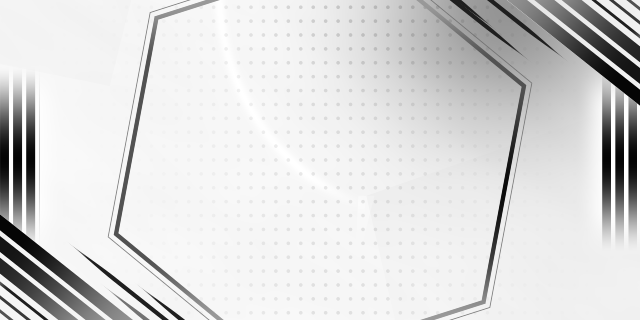
This background is drawn by a Shadertoy shader. Its source:

```glsl
#define PAPER 0.968
#define SHADE_DEPTH 0.37
#define SHADE_CENTER vec2(1.56, 0.96)
#define HEX_RADIUS 0.584
#define HEX_WIDTH 0.0135
#define OUTLINE_GAP 0.0225
#define DOT_PITCH vec2(0.0389, 0.0434)
#define DOT_RADIUS 0.0056
#define BAR_PITCH 0.041
#define BAND_PITCH 0.053
#define ALONG vec2(0.783, -0.622)
#define ACROSS vec2(0.622, 0.783)

float pixel;

// Antialiased coverage of the inside of a signed distance
float cover(float d) {
    return 1.0 - smoothstep(-0.6 * pixel, 0.6 * pixel, d);
}

vec2 gradientAt(vec2 cell) {
    float h = fract(sin(dot(cell, vec2(127.1, 311.7))) * 43758.5);
    return vec2(cos(6.2832 * h), sin(6.2832 * h));
}

float gradientNoise(vec2 p) {
    vec2 i = floor(p), f = fract(p);
    vec2 u = f * f * (3.0 - 2.0 * f), e = vec2(1.0, 0.0);
    float a = dot(gradientAt(i), f);
    float b = dot(gradientAt(i + e.xy), f - e.xy);
    float c = dot(gradientAt(i + e.yx), f - e.yx);
    float d = dot(gradientAt(i + e.xx), f - e.xx);
    return mix(mix(a, b, u.x), mix(c, d, u.x), u.y);
}

float hexagon(vec2 q) {
    vec3 sides = abs(vec3(dot(q, vec2(0.983, -0.184)),
                          dot(q, vec2(-0.304, 0.953)) * 1.01,
                          dot(q, vec2(0.636, 0.772))));
    return max(sides.x, max(sides.y, sides.z)) - HEX_RADIUS;
}

// Soft shadow, faint marbling, facets and a light arc
float backdrop(vec2 p) {
    vec2 s = p - SHADE_CENTER;
    float tone = PAPER - SHADE_DEPTH * exp(-dot(s, s) / 0.132);
    tone -= 0.025 * smoothstep(1.3, 1.8, p.x);
    tone += 0.012 * gradientNoise(p * vec2(3.0, 5.0) + 2.0);
    tone += 0.008 * gradientNoise(vec2(dot(p, ACROSS) * 14.0, dot(p, ALONG) * 3.0));

    vec2 f = p - vec2(1.145, 0.388);
    float wedge = cover(f.y - 0.35 * f.x) * cover(-f.x - 0.23 * f.y);
    tone -= 0.022 * wedge * exp(-2.5 * length(f));
    float ray = cover(abs(f.x - 0.15 * f.y) - 0.025 - 0.1 * f.y) * cover(f.y);
    tone += 0.015 * ray * smoothstep(-0.2, 0.0, f.y);
    tone -= 0.012 * cover(0.8 - 0.2 * p.x - p.y) * cover(p.x - 0.36 - 0.25 * (p.y - 0.8));

    float arc = length(p - vec2(1.405, 1.02)) - 0.719;
    float arcFade = smoothstep(0.3, 0.45, p.y) * cover(p.x - 1.14);
    return tone + 0.03 * arcFade * exp(-arc * arc / 0.0003);
}

// Diagonal line that starts as a sharp tip and widens
float streak(vec2 p, vec2 tip, float width) {
    float s = dot(p - tip, ALONG);
    float halfWidth = width * smoothstep(0.0, 0.2, s);
    return cover(abs(dot(p - tip, ACROSS)) - halfWidth) * smoothstep(0.0, 0.1, s);
}

void mainImage(out vec4 fragColor, in vec2 fragCoord) {
    pixel = 1.0 / iResolution.y;
    vec2 size = vec2(iResolution.x * pixel, 1.0);
    vec2 p = fragCoord * pixel;
    bool onLeft = p.x < 0.5 * size.x;
    vec2 m = onLeft ? p : size - p; // both corners share one frame
    float tone = backdrop(p);

    // Dot grid, strongest along the middle columns
    vec2 grid = (p - vec2(0.7065, 0.6302)) / DOT_PITCH;
    float dotShape = cover(length((fract(grid + 0.5) - 0.5) * DOT_PITCH) - DOT_RADIUS);
    float dotFade = exp(-pow((p.x - 1.06) / 0.42, 2.0));
    tone -= dotShape * dotFade * (0.09 + 0.05 * smoothstep(0.6, 1.0, p.y));

    // Hexagon frame and its thin outline
    vec2 q = p - 0.5 * size;
    float hex = hexagon(q);
    float frameTone = mix(0.04, 0.32, smoothstep(0.0, 0.35, length(q - vec2(0.58, -0.09))));
    frameTone += 0.28 * smoothstep(0.3, 0.5, abs(q.y));
    tone = mix(tone, frameTone, cover(abs(hex) - 0.5 * HEX_WIDTH));
    tone = mix(tone, 0.42, 0.8 * cover(abs(hex - OUTLINE_GAP) - 0.0014));

    // Upright bars in a white glow
    float rise = abs(p.y - 0.502);
    float glow = (1.0 - smoothstep(0.09, 0.2, m.x)) * (1.0 - smoothstep(0.15, 0.32, rise));
    tone = mix(tone, 1.0, glow);
    float barX = m.x - (onLeft ? 0.0 : 0.008);
    float bar = cover(abs(mod(barX, BAR_PITCH) - 0.014) - 0.014);
    bar *= cover(-barX) * cover(barX - 3.0 * BAR_PITCH);
    tone = mix(tone, 0.02, bar * pow(1.0 - smoothstep(0.0, 0.29, rise), 0.8));

    // Corner bands: three wide, then three narrow
    float depth = 0.259 - dot(m, ACROSS);
    float along = dot(m, ALONG);
    float bandTone = mix(0.02, 0.58, smoothstep(-0.12, 0.36, along));
    tone = mix(tone, 0.96, 0.85 * cover(-depth));
    for (int i = 0; i < 3; i++) {
        float k = float(i);
        float wide = cover(abs(depth - 0.02 - k * BAND_PITCH) - 0.0195);
        tone = mix(tone, min(bandTone + 0.06 * k, 1.0), wide);
        float narrow = cover(abs(depth - 0.169 - 0.034 * k) - 0.0045);
        tone = mix(tone, 0.12 + 0.1 * k, narrow * smoothstep(-0.15, -0.03, along));
    }

    // Loose streaks beside the bands
    vec2 tips[6] = vec2[6](vec2(0.203, 0.25), vec2(0.307, 0.12), vec2(0.417, 0.12),
                           vec2(0.216, 0.2), vec2(0.333, 0.2), vec2(0.437, 0.104));
    for (int i = 0; i < 3; i++) {
        vec2 tip = tips[onLeft ? i : i + 3];
        tone = mix(tone, i == 1 && onLeft ? 0.45 : 0.12, streak(m, tip, 0.0065));
    }
    fragColor = vec4(vec3(clamp(tone, 0.0, 1.0)), 1.0);
}
```
